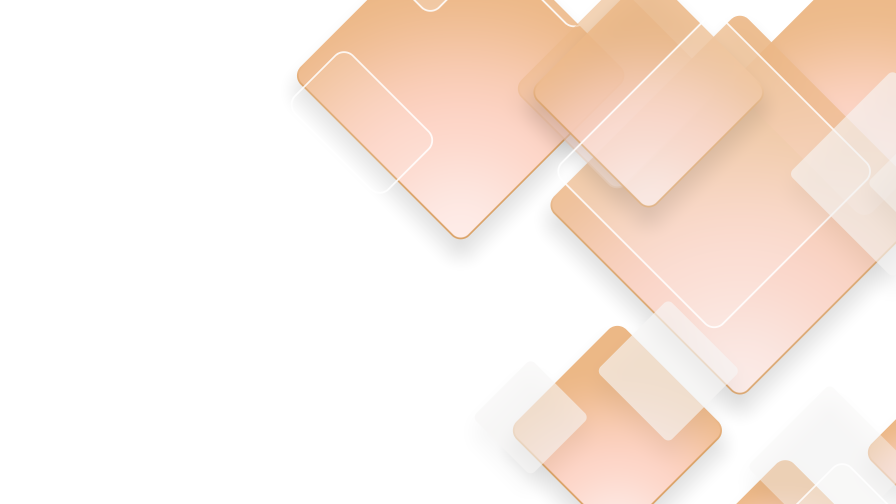
This background is drawn by a WebGL 2 fragment shader. Its source:

```glsl
#version 300 es
precision highp float;

uniform vec2 u_resolution;
out vec4 fragColor;

const vec3 BLUSH = vec3(0.995, 0.925, 0.91);
const vec3 PEACH = vec3(0.99, 0.825, 0.765);
const vec3 TAN = vec3(0.925, 0.72, 0.525);
const vec3 RIM = vec3(0.86, 0.64, 0.41);
const vec3 FROST = vec3(0.967, 0.963, 0.96);
const vec3 WHITE = vec3(1.0);

// Rounded box turned by 45 degrees; size.x runs down-right, size.y up-right
float diamond(vec2 p, vec2 size, float radius) {
    vec2 q = abs(vec2(p.x - p.y, p.x + p.y) * 0.70711) - size + radius;
    return length(max(q, 0.0)) + min(max(q.x, q.y), 0.0) - radius;
}

float cover(float dist, float pixel) {
    return clamp(0.5 - dist / pixel, 0.0, 1.0);
}

vec3 addShadow(vec3 base, vec2 p, float size, float strength) {
    float dist = diamond(p + vec2(0.0, 0.03), vec2(size), 0.03);
    return base * (1.0 - strength * (1.0 - smoothstep(-0.035, 0.04, dist)));
}

// Blush at the bottom corner, fading radially to tan
vec3 cardColor(vec2 p, float size) {
    float t = length(p + vec2(0.0, 1.414 * size)) / (2.0 * size);
    vec3 color = mix(BLUSH, PEACH, smoothstep(0.0, 0.65, t));
    return mix(color, TAN, smoothstep(0.5, 1.15, t));
}

vec3 addCard(vec3 base, vec2 p, float size, float alpha, float rim, float pixel) {
    float dist = diamond(p, vec2(size), 0.025);
    vec3 color = cardColor(p, size);
    float lower = smoothstep(0.03, -0.03, p.y);
    color = mix(color, RIM, rim * lower * smoothstep(-0.005, -0.002, dist));
    base = addShadow(base, p, size, 0.12 * rim);
    return mix(base, color, alpha * cover(dist, pixel));
}

vec3 addFrost(vec3 base, vec2 p, float size, float alpha, float pixel) {
    float dist = diamond(p, vec2(size), 0.012);
    base = addShadow(base, p, size, 0.035);
    return mix(base, FROST, alpha * cover(dist, pixel));
}

// Thin white frame with a faint white filling
vec3 addFrame(vec3 base, vec2 p, vec2 size, float fill, float pixel) {
    float dist = diamond(p, size, 0.025);
    base = mix(base, WHITE, fill * cover(dist, pixel));
    return mix(base, WHITE, 0.85 * cover(abs(dist) - 0.0018, pixel));
}

void main() {
    vec2 p = gl_FragCoord.xy / u_resolution.y;
    float pixel = 1.0 / u_resolution.y;
    vec3 color = WHITE;

    // Upper left card and its frames
    color = addCard(color, p - vec2(0.914, 0.850), 0.237, 1.0, 1.0, pixel);
    color = addFrame(color, p - vec2(0.718, 0.757), vec2(0.131, 0.081), 0.1, pixel);
    color = addFrame(color, p - vec2(0.854, 1.060), vec2(0.065), 0.2, pixel);
    color = addFrame(color, p - vec2(1.139, 1.076), vec2(0.098), 0.1, pixel);

    // Overlapping cards on the right
    color = addCard(color, p - vec2(1.715, 0.832), 0.190, 0.95, 0.0, pixel);
    color = addCard(color, p - vec2(1.468, 0.593), 0.273, 0.9, 1.0, pixel);
    color = addCard(color, p - vec2(1.715, 0.832), 0.190, 0.25, 0.0, pixel);
    color = addCard(color, p - vec2(1.225, 0.824), 0.147, 0.6, 0.3, pixel);
    color = addCard(color, p - vec2(1.287, 0.817), 0.169, 0.85, 1.0, pixel);
    color = addFrame(color, p - vec2(1.417, 0.660), vec2(0.226), 0.18, pixel);
    color = addFrost(color, p - vec2(1.771, 0.655), 0.146, 0.62, pixel);
    color = addFrost(color, p - vec2(1.829, 0.637), 0.077, 0.45, pixel);

    // Lower card between two frosted panels
    color = addCard(color, p - vec2(1.225, 0.146), 0.154, 1.0, 1.0, pixel);
    color = addFrost(color, p - vec2(1.053, 0.172), 0.082, 0.62, pixel);
    color = addFrost(color, p - vec2(1.326, 0.264), 0.101, 0.65, pixel);

    // Lower right corner
    color = addCard(color, p - vec2(1.558, -0.030), 0.090, 1.0, 0.5, pixel);
    color = addCard(color, p - vec2(1.829, 0.102), 0.083, 1.0, 0.5, pixel);
    color = addFrost(color, p - vec2(1.646, 0.074), 0.116, 0.45, pixel);
    color = addFrame(color, p - vec2(1.671, -0.018), vec2(0.076), 0.2, pixel);

    fragColor = vec4(color, 1.0);
}
```
